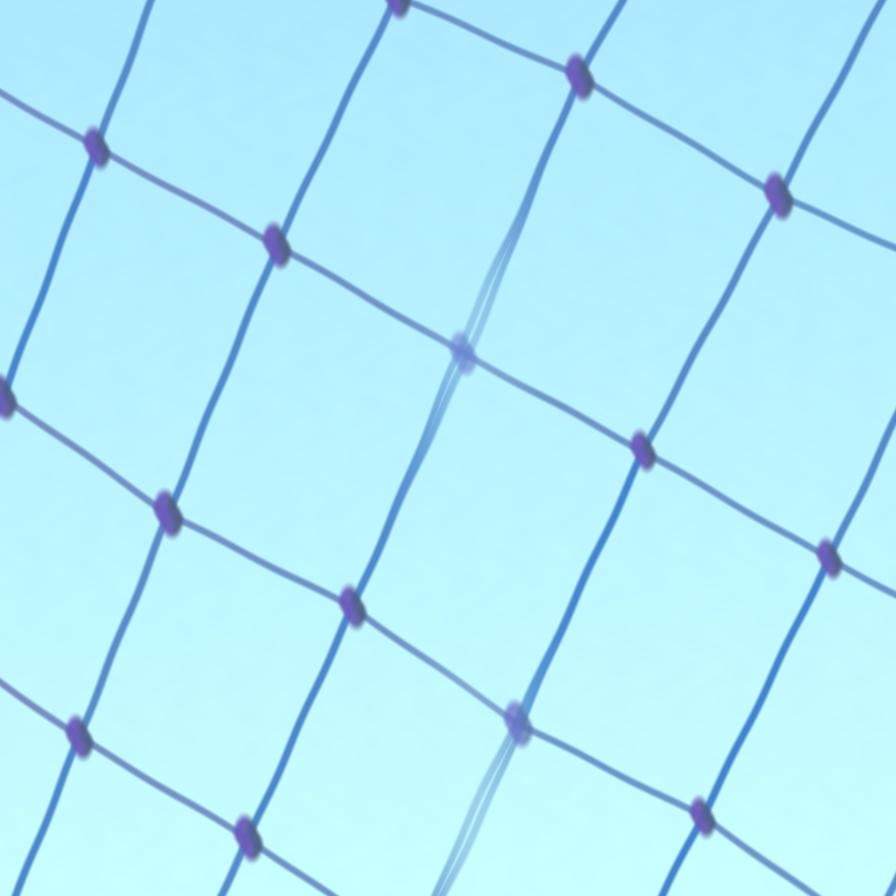
A Shadertoy shader for this pattern:

```glsl
// A slanted knotted net against a pale cyan sky. A bent lattice formula places
// each knot; strands are soft segments to the next knot along both directions,
// and a hazy band fades and splits the cords that cross it.

const vec3 SKY_TOP = vec3(0.68, 0.915, 1.0);
const vec3 SKY_LOW = vec3(0.785, 1.0, 1.0);
const vec3 STEEP_BLUE = vec3(0.23, 0.49, 0.80);
const vec3 STEEP_GREY = vec3(0.34, 0.53, 0.78);
const vec3 CROSS_BLUE = vec3(0.36, 0.57, 0.78);
const vec3 CROSS_VIOLET = vec3(0.45, 0.52, 0.74);
const vec3 KNOT_VIOLET = vec3(0.42, 0.36, 0.73);
const vec3 KNOT_SHADE = vec3(0.31, 0.38, 0.52);
const vec3 KNOT_PALE = vec3(0.45, 0.58, 0.88);

const float STEEP_WIDTH = 0.0042;   // half widths, in canvas heights
const float CROSS_WIDTH = 0.0037;
const float EDGE_SOFT = 0.0026;
const vec2 KNOT_SIZE = vec2(0.0125, 0.024);
const float KNOT_TILT = 0.28;
const float HAZE_CENTRE = 0.53;
const float HAZE_WIDTH = 0.06;
const float SPLIT = 0.0055;

float hash(vec2 p) {
    return fract(sin(dot(p, vec2(127.1, 311.7))) * 4375.85);
}

// Position of the knot at column id.x and row id.y (rows run downwards)
vec2 knotAt(vec2 id) {
    float a = id.x - 1.0, r = id.y;
    float evenColumn = 0.5 - 0.5 * cos(3.14159 * a);
    vec2 p = vec2(0.647, 0.914)
           + r * vec2(-0.1335, -0.321)
           + r * r * vec2(0.0034, 0.0126)
           + a * (vec2(0.2135, -0.112) - r * vec2(0.0091, 0.0026));
    p.x += 0.0456 * max(-r, 0.0);
    p += evenColumn * vec2(0.0104 * cos(1.3 * r + 0.6),
                          -0.0065 - 0.0143 * cos(2.6 * r));
    return p;
}

float segmentDistance(vec2 p, vec2 a, vec2 b) {
    vec2 ab = b - a;
    float t = clamp(dot(p - a, ab) / dot(ab, ab), 0.0, 1.0);
    return length(p - a - t * ab);
}

// Strength of the haze over the cords
float hazeAt(vec2 p) {
    float x = (p.x - HAZE_CENTRE) / HAZE_WIDTH;
    return exp(-x * x) * (1.0 - smoothstep(0.66, 0.95, p.y));
}

float coverage(float d, float halfWidth, float soft) {
    return 1.0 - smoothstep(halfWidth - soft, halfWidth + soft, d);
}

vec3 sky(vec2 p) {
    float height = clamp(p.y + 0.06 * (0.5 - p.x), 0.0, 1.0);
    float grain = sin(p.x * 91.0 + 2.0 * sin(p.y * 67.0)) * sin(p.y * 83.0 + sin(p.x * 53.0));
    return mix(SKY_LOW, SKY_TOP, height) + 0.004 * grain;
}

void mainImage(out vec4 fragColor, in vec2 fragCoord) {
    vec2 p = fragCoord / iResolution.y;
    float soft = max(EDGE_SOFT, 0.8 / iResolution.y);
    float haze = hazeAt(p);
    vec3 color = sky(p);
    vec4 knots = vec4(0.0);

    // Slight unevenness of the cords
    vec2 wobble = 0.0009 * vec2(sin(p.y * 43.0 + p.x * 17.0), sin(p.x * 47.0));

    for (int row = -1; row <= 4; row++) {
        for (int column = -2; column <= 4; column++) {
            vec2 id = vec2(column, row);
            vec2 knot = knotAt(id);
            float tone = hash(id + 7.0);

            // Cross strand to the right
            float d = segmentDistance(p + wobble, knot, knotAt(id + vec2(1, 0)));
            float cover = coverage(d, CROSS_WIDTH, soft) * (0.92 - 0.2 * haze);
            vec3 cord = mix(CROSS_VIOLET, CROSS_BLUE, clamp(p.x * 0.7 + 0.3 * tone, 0.0, 1.0));
            color = mix(color, cord, cover);

            // Steep strand downwards, parted in two inside the haze
            d = segmentDistance(p + wobble, knot, knotAt(id + vec2(0, 1)));
            d = abs(d - SPLIT * haze);
            cover = coverage(d, STEEP_WIDTH, soft) * (0.95 - 0.58 * haze);
            color = mix(color, mix(STEEP_BLUE, STEEP_GREY, tone), cover);

            // Knot, violet on the left and shaded on the right
            float c = cos(KNOT_TILT), s = sin(KNOT_TILT);
            vec2 q = mat2(c, -s, s, c) * (p - knot);
            vec2 size = KNOT_SIZE * (0.9 + 0.2 * tone);
            q.x += 0.0015 * sin(q.y * 160.0);
            float body = (length(q / size) - 1.0) * size.x;
            float knotHaze = hazeAt(knot);
            vec3 tint = mix(KNOT_VIOLET, KNOT_SHADE, smoothstep(-0.004, 0.009, q.x - 0.15 * q.y));
            tint = mix(tint, KNOT_PALE, 0.8 * knotHaze);
            float alpha = coverage(body, 0.0, soft * 1.3) * (0.95 - 0.3 * knotHaze);
            knots = mix(knots, vec4(tint, 1.0), alpha);
        }
    }

    // Knots lie over all strands; their colour is premultiplied
    color = color * (1.0 - knots.a) + knots.rgb;
    fragColor = vec4(clamp(color, 0.0, 1.0), 1.0);
}
```
